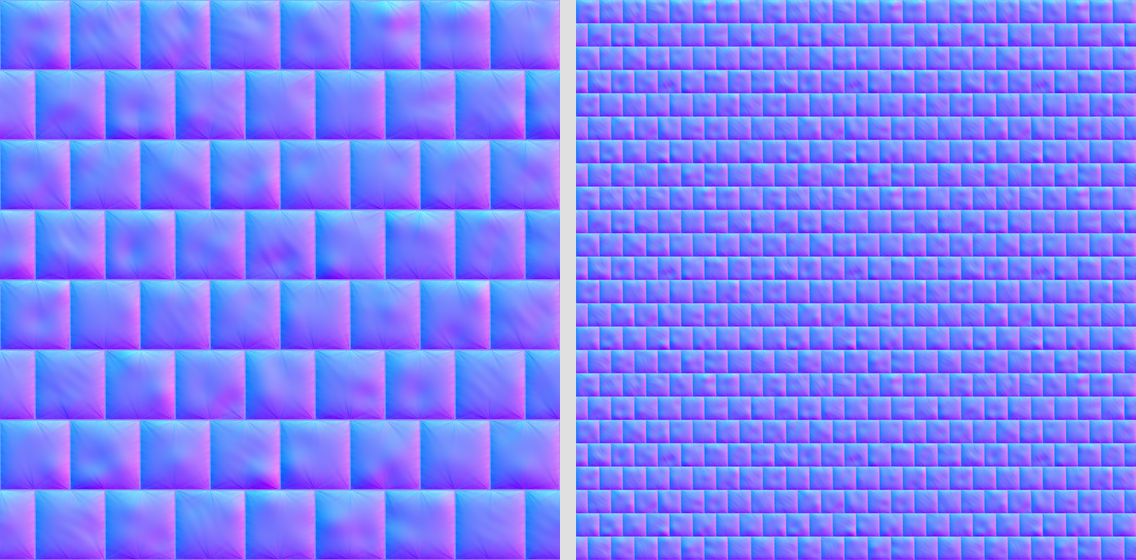
Left, the tile; right, the same tile 3 across and 3 down.
Reproduce this texture map procedurally as a three.js fragment shader.

```glsl
// Tangent-space normal map of puffy quilted square cushions in a running bond.
varying vec2 vUv;

const float TILES = 8.0;                      // cushions across and down
const float SEAM_HALF = 0.008;                // in cushion widths
const float SEAM_SOFT = 0.010;
const vec3 FLAT_COLOR = vec3(0.485, 0.493, 0.993);
const vec3 SEAM_COLOR = vec3(0.580, 0.580, 0.975);
const vec2 DOME_TILT = vec2(0.07, 0.09);      // linear part of the puffed slope
const vec2 RIM_TILT = vec2(0.35, 0.30);       // cubic part, strong at the rim
const float CREASE_TILT = 0.23;
const float DENT_TILT = 1.25;
const float FOLD_TILT = 0.06;
const float PUCKER_TILT = 0.07;
const float WEAVE_TILT = 0.012;
const float WEAVE_COUNT = 20.0;               // threads per cushion
const float TAU = 6.2831853;

float hash(vec2 id, float seed) {
  return fract(sin(dot(id, vec2(127.1, 311.7)) + seed * 74.7) * 4375.85);
}

// Slope of the inflated cushion, flattened towards the corners
vec2 domeSlope(vec2 q) {
  vec2 e = 2.0 * q - 1.0;
  vec2 e2 = e * e;
  vec2 cornerFade = 1.0 - 0.4 * (e2 * e2).yx;
  return e * (DOME_TILT + RIM_TILT * e2) * cornerFade;
}

// Creases fanning out of the corners and the T-junctions of the seams
vec2 creaseSlope(vec2 q, vec2 id) {
  vec2 slope = vec2(0.0);
  for (int i = 0; i < 3; i++) {
    for (int j = 0; j < 2; j++) {
      vec2 pin = vec2(float(i) * 0.5, float(j));
      float seed = float(i * 2 + j) + 1.0;
      float phase = TAU * hash(id, seed);
      vec2 d = q - pin;
      float r = length(d) + 0.0001;
      float a = atan(d.y, d.x);
      float ridge = sin(a * 10.0 + phase + 4.0 * r) * sin(a * 6.0 - 2.0 * phase);
      float reach = 0.12 + 0.06 * sin(a * 5.0 + phase * 3.0);
      float fade = smoothstep(0.0, 0.07, r) * exp(-r / reach);
      slope += vec2(-d.y, d.x) / r * ridge * fade * (0.7 + 0.6 * hash(id, seed + 9.0));
    }
  }
  return slope * CREASE_TILT;
}

// Soft random dents and bulges in the filling
vec2 dentSlope(vec2 q, vec2 id) {
  vec2 slope = vec2(0.0);
  for (int i = 0; i < 5; i++) {
    float seed = 20.0 + float(i) * 3.0;
    vec2 center = 0.1 + 0.8 * vec2(hash(id, seed), hash(id, seed + 1.0));
    vec2 d = q - center;
    slope += d * (hash(id, seed + 2.0) * 2.0 - 1.0) * exp(-dot(d, d) * 26.0);
  }
  return slope * DENT_TILT;
}

// Long slanting folds, present on some cushions only
vec2 foldSlope(vec2 q, vec2 id) {
  float angle = mix(0.5, 1.2, hash(id, 41.0));
  vec2 across = vec2(cos(angle), sin(angle));
  float t = dot(q, across) * 26.0 + TAU * hash(id, 42.0);
  t += 0.7 * sin(dot(q, vec2(5.0, -4.0)) + TAU * hash(id, 43.0));
  float wave = sin(t) * sin(t * 0.37 + 1.0);
  float patchMask = sin(q.x * TAU * 0.5) * sin(q.y * TAU * 0.5);
  patchMask *= 0.5 + 0.5 * sin(dot(q, across.yx * vec2(-6.0, 6.0)) + TAU * hash(id, 44.0));
  return across * wave * patchMask * smoothstep(0.25, 0.9, hash(id, 45.0)) * FOLD_TILT;
}

// Fine gathers of cloth along the stitching
vec2 puckerSlope(vec2 q, vec2 edge, vec2 id) {
  vec2 phase = TAU * vec2(hash(id, 51.0), hash(id, 52.0));
  vec2 wave = sin(q * 58.0 + phase + 25.0 * edge.yx) * sin(q * 23.0 - phase);
  return wave * exp(-edge.yx * 20.0) * PUCKER_TILT;
}

void main() {
  // Running bond: every other row is shifted by half a cushion
  vec2 grid = vUv * TILES;
  float row = floor(grid.y);
  grid.x += 0.5 * (1.0 - mod(row, 2.0));
  vec2 id = mod(floor(grid), TILES);
  vec2 q = fract(grid);
  vec2 edge = min(q, 1.0 - q);

  vec2 slope = domeSlope(q) + creaseSlope(q, id) + dentSlope(q, id);
  slope += foldSlope(q, id) + puckerSlope(q, edge, id);

  // Woven cloth grain
  vec2 thread = q * WEAVE_COUNT * TAU;
  slope += WEAVE_TILT * sin(thread) * cos(thread.yx);

  vec3 color = FLAT_COLOR + vec3(slope, 0.0);
  color.z -= 0.04 * dot(slope, slope);

  // Flat stitched seam
  float seamDistance = min(edge.x, edge.y);
  float seam = 1.0 - smoothstep(SEAM_HALF - SEAM_SOFT * 0.5, SEAM_HALF + SEAM_SOFT, seamDistance);
  color = mix(color, SEAM_COLOR, 0.8 * seam);

  gl_FragColor = vec4(clamp(color, 0.0, 1.0), 1.0);
}
```
